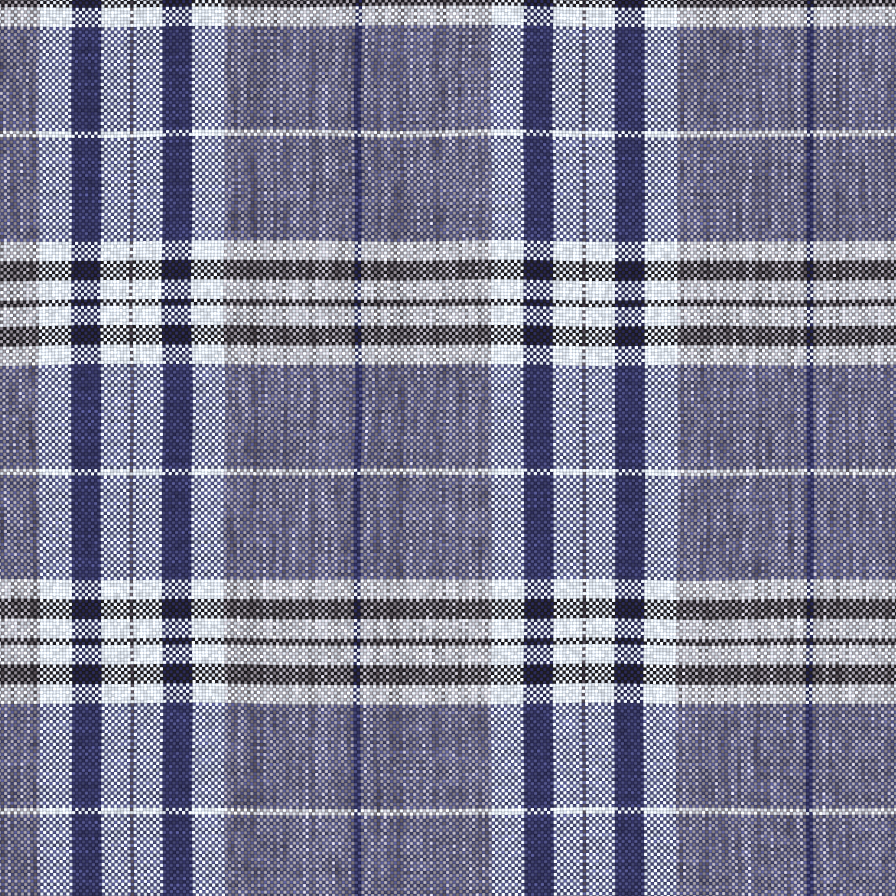
A Shadertoy shader for this texture:

```glsl
float hash(vec2 p) {
    return fract(sin(dot(p, vec2(127.1, 311.7))) * 43758.5453);
}

float noise(vec2 p) {
    vec2 i = floor(p), f = fract(p);
    f = f * f * (3.0 - 2.0 * f);
    return mix(mix(hash(i), hash(i + vec2(1, 0)), f.x),
               mix(hash(i + vec2(0, 1)), hash(i + vec2(1, 1)), f.x), f.y);
}

const vec3 WHITE = vec3(0.93, 0.96, 1.0);
const vec3 NAVY = vec3(0.17, 0.17, 0.34);
const vec3 BLUE = vec3(0.29, 0.30, 0.49);
const vec3 BLACK = vec3(0.12, 0.11, 0.13);

// Distance in threads from the middle of the nearest mirrored stripe group
float stripeDistance(float thread, float center, float period) {
    return abs(mod(thread + 0.5 - center + 0.5 * period, period) - 0.5 * period);
}

// Vertical threads: white group with two navy bands, on mottled grey
vec3 warpColor(float thread, float along) {
    float d = stripeDistance(thread, 40.5, 139.0);
    float slub = 0.6 * noise(vec2(thread * 7.31, along * 0.13)) + 0.4 * hash(vec2(thread, 3.0));
    vec3 grey = mix(vec3(0.33, 0.30, 0.32), vec3(0.92, 0.91, 0.96), slub);
    vec3 color = d < 28.2 ? WHITE : grey;
    if (d > 9.6 && d < 18.6) color = NAVY;
    if (d < 0.6) color = vec3(0.36, 0.33, 0.37);
    if (d > 68.4) color = NAVY;
    return color;
}

// Horizontal threads: white group with black bands, on blue
vec3 weftColor(float thread, float along) {
    float d = stripeDistance(thread, 182.0, 104.0);
    float slub = noise(vec2(along * 0.11, thread * 5.73));
    vec3 color = d < 19.0 ? WHITE : BLUE * (0.8 + 0.4 * slub);
    if (d > 7.0 && d < 13.0 || d < 1.0) color = BLACK;
    if (d > 51.0) color = WHITE;
    return color;
}

vec3 cloth(vec2 uv) {
    vec2 p = uv * vec2(275.5, 275.0);

    // Slight drift of the threads
    p += 0.8 * vec2(noise(uv * vec2(5, 9)), noise(uv * vec2(9, 5) + 40.0)) - 0.4;
    vec2 thread = floor(p);
    vec2 f = fract(p) - 0.5;

    // Plain weave: warp and weft alternate on top
    bool warpOnTop = mod(thread.x + thread.y, 2.0) < 0.5;
    vec3 color = warpOnTop ? warpColor(thread.x, p.y) : weftColor(thread.y, p.x);
    vec2 local = warpOnTop ? f : f.yx;

    // Rounded thread, sinking at both ends, with uneven brightness
    float shade = 1.08 - 1.1 * local.x * local.x - 0.7 * local.y * local.y;
    shade *= 0.88 + 0.24 * hash(thread + 17.0);
    return color * shade;
}

void mainImage(out vec4 fragColor, in vec2 fragCoord) {
    // Supersampling keeps the fine weave smooth
    vec3 sum = vec3(0);
    for (int y = 0; y < 4; y++)
        for (int x = 0; x < 4; x++) {
            vec2 offset = (vec2(x, y) + 0.5) / 4.0 - 0.5;
            sum += cloth((fragCoord + offset) / iResolution.xy);
        }
    fragColor = vec4(clamp(sum / 16.0, 0.0, 1.0), 1.0);
}
```
